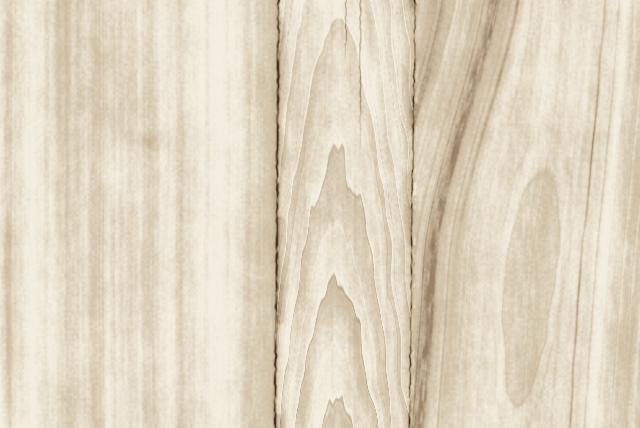
Give the GLSL for this texture, as a WebGL 1 fragment shader.

```glsl
precision highp float;

// Three pale, bleached wooden planks with upright grain: soft stripes on the left,
// pointed cathedral arches in the middle, lines flowing round an oval on the right.
// Each plank returns a darkness, which is cut by seams and cracks and then toned.

uniform vec2 u_resolution;

float hash(vec2 p) {
  return fract(sin(dot(p, vec2(127.1, 311.7))) * 43758.5453);
}

float noise(vec2 p) {
  vec2 i = floor(p), f = fract(p);
  f = f * f * (3.0 - 2.0 * f);
  return mix(mix(hash(i), hash(i + vec2(1.0, 0.0)), f.x),
             mix(hash(i + vec2(0.0, 1.0)), hash(i + vec2(1.0, 1.0)), f.x), f.y);
}

// Layered noise around zero, stretched along the grain
float streaks(vec2 p) {
  float sum = 0.0, amp = 0.5;
  for (int i = 0; i < 4; i++) {
    sum += amp * (noise(p) - 0.5);
    p = p * vec2(2.3, 1.4) + 17.3;
    amp *= 0.68;
  }
  return sum;
}

// Soft-edged line at distance d, never thinner than a pixel
float line(float d, float width) {
  float w = max(width, 0.7 / u_resolution.y);
  return exp(-d * d / (w * w));
}

float stripedPlank(vec2 p) {
  float x = p.x + 0.008 * noise(p * vec2(2.0, 3.0));
  float d = 0.17 + 0.44 * streaks(vec2(x * 19.0, p.y * 0.35));
  d += 0.10 * (noise(vec2(x * 75.0, p.y * 0.8)) - 0.5);
  d += 0.10 * smoothstep(0.56, 0.65, p.x);
  // Brown stripes beside pale bands
  d += line(x - 0.022, 0.010) * (0.06 + 0.22 * noise(vec2(x * 90.0, p.y * 9.0)));
  d += 0.12 * line(x - 0.15, 0.022) + 0.10 * line(x - 0.235, 0.014);
  d += 0.12 * line(x - 0.425, 0.010) - 0.12 * line(x - 0.075, 0.020);
  d -= 0.10 * line(x - 0.395, 0.016) + 0.10 * line(x - 0.52, 0.025);
  // Faint knot smudge
  vec2 k = (p - vec2(0.345, 0.67)) / vec2(0.05, 0.022);
  k.y += 0.5 * k.x;
  return d + 0.15 * exp(-dot(k, k)) * (0.5 + noise(p * 60.0));
}

float archedPlank(vec2 p) {
  float wobble = noise(p * vec2(22.0, 9.0)) - 0.5;
  float side = abs(p.x - 0.787 + 0.010 * wobble);
  float jag = 0.05 * (noise(vec2(p.x * 95.0, p.y * 12.0)) - 0.5);
  float h = p.y + 1.2 * side + 27.0 * side * side + jag + 0.05 * wobble;
  // Each growth ring is dark under its edge and fades downwards
  float ring = (0.668 - h) / 0.29;
  float t = fract(ring);
  float inner = 1.0 - smoothstep(0.65, 1.0, h);
  float strength = mix(0.20, 0.35, inner) * (0.7 + 0.4 * hash(vec2(floor(ring), 4.0)));
  float d = 0.05 + strength * smoothstep(0.0, 0.03, t) * exp(-2.2 * t);
  d += 0.07 * line(t - 0.04, 0.03) * inner;
  d -= 0.09 * line(fract(ring * 2.0 + 0.35) - 0.5, 0.05) * inner;
  d -= 0.08 * line(t - 0.97, 0.03);
  d += 0.24 * streaks(vec2(p.x * 28.0, p.y * 1.2));
  d += 0.14 * streaks(vec2(h * 22.0, p.x * 9.0));
  // Growth lines beside the arches, stained patches beside the seams
  float ridge = abs(noise(vec2(h * 13.0, 5.0)) - 0.5);
  d += 0.11 * line(ridge, 0.06) * smoothstep(0.06, 0.10, side);
  float edge = 1.0 - smoothstep(0.0, 0.045, min(p.x - 0.645, 0.968 - p.x));
  return d + 0.22 * edge * smoothstep(0.55, 0.68, noise(p * vec2(26.0, 11.0) + 3.0));
}

float flowingPlank(vec2 p) {
  float bend = 0.10 * smoothstep(0.4, 1.1, p.y) * (1.0 - smoothstep(1.2, 1.38, p.x));
  float u = p.x - 0.08 * p.y - bend + 0.008 * (noise(p * vec2(3.0, 5.0)) - 0.5);
  float left = 1.0 - smoothstep(0.98, 1.12, u);
  float right = smoothstep(1.33, 1.44, u);
  float d = 0.12 + mix(0.26, 0.58, max(left, right)) * streaks(vec2(u * 27.0, p.y * 0.5));
  d += 0.12 * left + 0.07 * right;
  // Dark speckled stripe near the seam and thin growth lines
  float speck = noise(vec2(u * 150.0, p.y * 40.0));
  d += line(u - 0.978, 0.013) * (0.08 + 0.32 * speck);
  d += 0.24 * line(u - 1.035, 0.0045) * smoothstep(0.1, 0.9, p.y);
  d -= 0.10 * line(u - 1.06, 0.014);
  float ridge = abs(noise(vec2(u * 34.0, p.y * 0.6)) - 0.5);
  d += 0.13 * line(ridge, 0.05) * (0.5 + 0.6 * left);
  float gap = u - 1.332 + 0.003 * noise(vec2(p.y * 14.0, 2.0));
  d += (0.18 + 0.30 * noise(vec2(p.y * 9.0, 8.0))) * line(gap, 0.0030);
  d += 0.12 * line(u - 1.365, 0.003) - 0.10 * line(u - 1.38, 0.012);
  // Leaning oval heartwood with a darker rim
  vec2 q = p - vec2(1.237, 0.325);
  q.x -= 0.11 * q.y + 0.010 * (noise(p * vec2(12.0, 24.0)) - 0.5);
  float r = length(q / vec2(0.058 + 0.035 * q.y, 0.275));
  d += 0.11 * (1.0 - smoothstep(0.97, 1.03, r)) + 0.08 * line(r - 1.0, 0.04);
  return d + 0.06 * line(r - 1.35, 0.06);
}

vec3 woodTone(float d) {
  vec3 c = mix(vec3(0.953, 0.932, 0.877), vec3(0.80, 0.735, 0.625), smoothstep(-0.12, 0.56, d));
  c = mix(c, vec3(0.60, 0.51, 0.40), smoothstep(0.45, 0.98, d));
  return mix(c, vec3(0.26, 0.20, 0.14), smoothstep(0.95, 1.6, d));
}

void main() {
  vec2 p = gl_FragCoord.xy / u_resolution.y;
  float ragged = 0.003 * (noise(vec2(p.y * 95.0, 1.0)) - 0.5);
  float seamA = p.x - 0.643 - 0.008 * p.y + ragged;
  float seamB = p.x - 0.956 - 0.014 * p.y - ragged;
  float d = seamA < 0.0 ? stripedPlank(p) : (seamB < 0.0 ? archedPlank(p) : flowingPlank(p));

  // Stronger contrast, then fine fibres, pores and broad weathering
  d = 0.17 + 1.4 * (d - 0.16);
  d += 0.11 * (noise(p * vec2(170.0, 28.0)) - 0.5) + 0.13 * (noise(p * 165.0) - 0.5);
  d += 0.15 * (noise(p * vec2(7.0, 5.0) + 9.0) - 0.5);
  d += 0.10 * (noise(p * vec2(30.0, 22.0)) - 0.5);

  // Seams between planks, then two cracks from the top
  float wear = noise(vec2(p.y * 60.0, 6.0));
  d += (0.5 + 0.8 * wear) * line(seamA, 0.0030) + 0.17 * line(seamA, 0.012);
  d += (0.25 + 0.8 * wear) * line(seamB, 0.0022) + 0.15 * line(seamB, 0.009);
  d -= 0.25 * line(seamB - 0.007, 0.003) * smoothstep(0.5, 0.8, wear);
  d += 0.55 * line(p.x - 0.808 + ragged, 0.0018) * smoothstep(0.84, 0.92, p.y);
  d += 0.60 * line(p.x - 0.842 + ragged, 0.0020) * smoothstep(0.60, 0.80, p.y);

  gl_FragColor = vec4(woodTone(d), 1.0);
}
```
